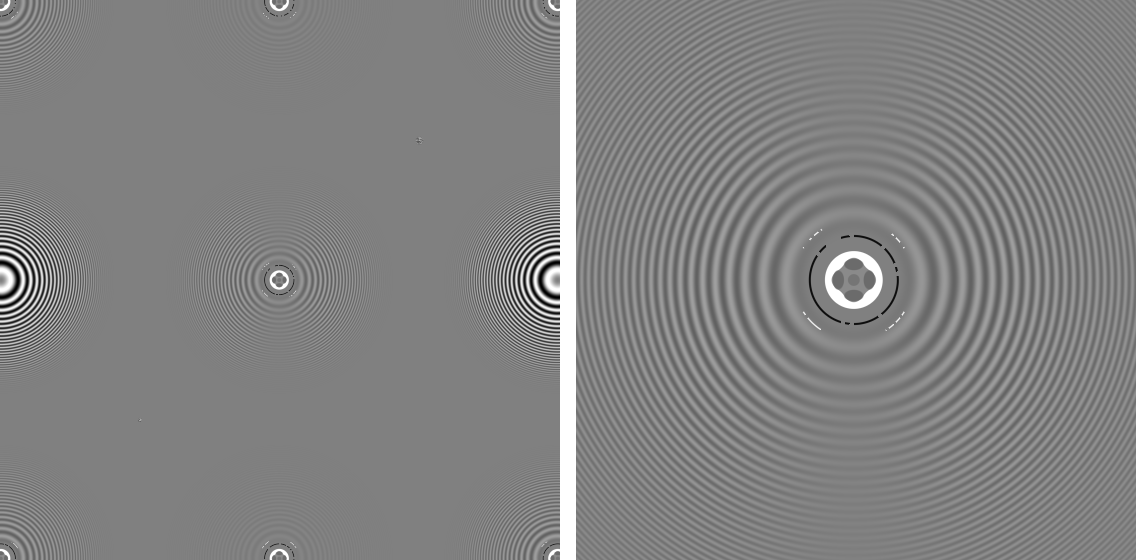
Left, the full canvas; right, a detail of the centre.
A WebGL 1 fragment shader for this background:

```glsl
precision highp float;
// Grey field with a lattice of zone plates: two periods across and two down.
// The side plates ring at full contrast, the others faintly; all but the side
// ones carry a mark made of a white ring, a thin black circle and worn dashes.

uniform vec2 u_resolution;

#define PERIOD 0.4974            // spacing of the plate centres
#define CENTRE vec2(0.4987, 0.5) // middle plate
#define CHIRP 1544.0             // growth of ring frequency with radius
#define SIDE_CONTRAST 0.53
#define CORNER_CONTRAST 0.12
#define POLE_CONTRAST 0.02
#define SIDE_REACH 0.14          // fall-off radius of the strong rings
#define FAINT_REACH 0.19         // fall-off radius of the weak rings
#define CIRCLE_RADIUS 0.0262
#define DASH_RADIUS 0.0355
#define WEAR 0.3                 // share of missing line pieces

const float PI = 3.14159265;

float hash(vec2 p) {
    vec3 q = fract(vec3(p.xyx) * 0.1031);
    q += dot(q, q.yzx + 33.33);
    return fract((q.x + q.y) * q.z);
}

// Coverage of a shape from its signed distance.
float fill(float dist, float px) {
    return 1.0 - smoothstep(-0.7 * px, 0.7 * px, dist);
}

// Rings whose frequency grows outward, faded before they become too fine.
float zonePlate(float r, float reach, float px) {
    float resolved = 1.0 - smoothstep(0.36, 0.56, CHIRP * r * px);
    float falloff = exp(-r * r / (reach * reach));
    return sin(PI * CHIRP * r * r) * falloff * resolved;
}

// The middle plate pales towards its vertical axis.
float plateContrast(vec2 d, float side, float row) {
    float middle = 0.015 + 0.135 * smoothstep(0.0, 0.1, abs(d.x));
    middle += 0.1 * exp(-length(d) / 0.035);
    return mix(mix(middle, SIDE_CONTRAST, side),
               mix(POLE_CONTRAST, CORNER_CONTRAST, side), row);
}

float drawMark(float tone, vec2 d, vec2 id, float px) {
    float r = length(d);
    float angle = atan(d.y, d.x + 1e-6);
    float fourfold = cos(4.0 * angle);

    // White ring, thickened inward on the diagonals.
    float inner = 0.0118 + 0.0014 * fourfold;
    tone = mix(tone, 1.0, fill(r - 0.0172, px));
    tone = mix(tone, 0.54, fill(r - inner, px));

    // Four grey lobes and a dim core.
    vec2 m = abs(d);
    m = m.x > m.y ? m : m.yx;
    float lobe = (length((m - vec2(0.0092, 0.0)) / vec2(0.6, 1.0)) - 0.0056) * 0.6;
    tone = mix(tone, 0.42, fill(lobe, px));
    tone = mix(tone, 0.46, fill(r - 0.0035, px));

    // Thin black circle with a few gaps.
    float arc = floor((angle / PI + 1.0) * 32.0);
    float kept = step(WEAR * 0.6, hash(vec2(arc, 7.0) + id * 13.0));
    tone = mix(tone, 0.05, kept * fill(abs(r - CIRCLE_RADIUS) - 0.0006, px));

    // White broken dashes on the diagonals.
    float along = (abs(d.x) - abs(d.y)) * 0.7071;
    float piece = floor(along / 0.0018);
    float solid = step(WEAR, hash(vec2(piece, 31.0) + sign(d) * 3.0 + id * 17.0));
    float dash = max(abs(r - DASH_RADIUS) - 0.0004, abs(along) - 0.0078);
    return mix(tone, 0.95, solid * fill(dash, px));
}

// Small cluster of fine dots, fading outward.
float speck(vec2 d, float size) {
    vec2 grain = floor(d / 0.0015);
    float dots = hash(grain + 40.0) - 0.5;
    return dots * (1.0 - smoothstep(0.3 * size, size, length(d)));
}

void main() {
    float px = 1.0 / min(u_resolution.x, u_resolution.y);
    vec2 uv = gl_FragCoord.xy * px;

    // Nearest plate of the lattice.
    vec2 cell = (uv - CENTRE) / PERIOD;
    vec2 id = floor(cell + 0.5);
    vec2 d = (cell - id) * PERIOD;
    float r = length(d);
    float side = mod(abs(id.x), 2.0);
    float row = mod(abs(id.y), 2.0);
    float marked = 1.0 - side * (1.0 - row);

    // Rings, left out beneath the marks.
    float rings = zonePlate(r, mix(SIDE_REACH, FAINT_REACH, marked), px);
    rings *= mix(1.0, smoothstep(0.024, 0.042, r), marked);
    float tone = 0.5 + plateContrast(d, side, row) * rings;

    if (marked > 0.5) tone = drawMark(tone, d, id, px);

    // Two specks on the rising diagonal, halfway between plates.
    for (int i = 0; i < 2; i++) {
        float k = float(i);
        tone += speck(uv - vec2(0.25 + 0.499 * k), 0.005 + 0.004 * k) * 0.35;
    }

    gl_FragColor = vec4(vec3(clamp(tone, 0.0, 1.0)), 1.0);
}
```
